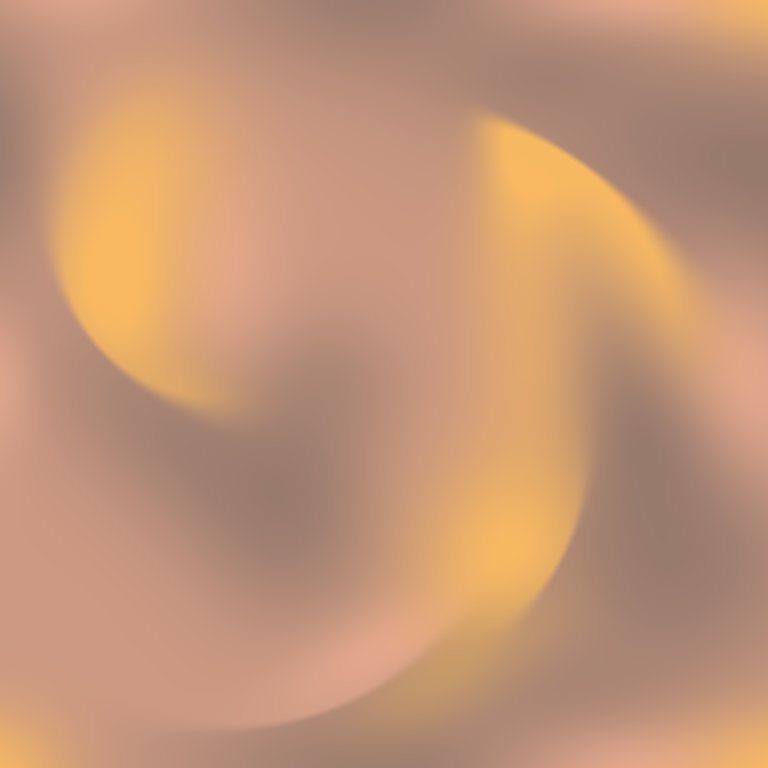
This background is drawn by a three.js fragment shader. Its source:

```glsl
// Soft blurred gradient: amber ribbons curl through rose and taupe haze.
// Rotated Gaussian glows build the haze; circle distances cut the ribbons
// with one crisp side whose softness grows away from a focus point.
varying vec2 vUv;

const vec3 ROSE  = vec3(0.80, 0.60, 0.51);
const vec3 TAUPE = vec3(0.58, 0.47, 0.42);
const vec3 PEACH = vec3(0.91, 0.67, 0.57);
const vec3 AMBER = vec3(0.98, 0.73, 0.38);

// Elliptical Gaussian, turned by an angle
float glow(vec2 p, vec2 center, vec2 radius, float angle) {
  float c = cos(angle), s = sin(angle);
  vec2 d = p - center;
  vec2 q = vec2(c * d.x + s * d.y, c * d.y - s * d.x) / radius;
  return exp(-dot(q, q));
}

// 1 inside a circle; the edge is sharpest at the focus
float inside(vec2 p, vec2 center, float radius, vec2 focus, float spread) {
  vec2 d = p - focus;
  float w = 0.005 + spread * dot(d, d);
  return smoothstep(-w, w, radius - length(p - center));
}

void main() {
  vec2 p = vUv;
  vec3 col = ROSE;

  // Circular cuts that bound the ribbons
  float leftCut = inside(p, vec2(0.323, 0.72), 0.260, vec2(0.13, 0.55), 0.7);
  float archCut = inside(p, vec2(0.492, 0.411), 0.461, vec2(0.75, 0.80), 0.7);
  float hookCut = inside(p, vec2(0.435, 0.427), 0.334, vec2(0.735, 0.28), 0.9);
  float bowlCut = inside(p, vec2(0.290, 0.453), 0.402, vec2(0.43, 0.08), 0.35);

  // Taupe shade around the border
  col = mix(col, TAUPE, 0.90 * glow(p, vec2(0.49, 1.03), vec2(0.22, 0.13), 0.0));
  col = mix(col, TAUPE, 0.90 * glow(p, vec2(-0.02, 0.81), vec2(0.085, 0.16), 0.0));
  col = mix(col, TAUPE, 0.95 * glow(p, vec2(1.00, 0.78), vec2(0.34, 0.15), -0.25));
  col = mix(col, TAUPE, 0.50 * glow(p, vec2(0.70, 0.90), vec2(0.13, 0.06), 0.0));

  // Taupe hollows in the left bowl and right of the hook
  col = mix(col, TAUPE, 0.75 * glow(p, vec2(0.25, 0.42), vec2(0.24, 0.11), -0.65));
  col = mix(col, TAUPE, 0.80 * glow(p, vec2(0.37, 0.36), vec2(0.11, 0.15), 0.0));
  col = mix(col, TAUPE, 0.45 * glow(p, vec2(0.43, 0.50), vec2(0.10, 0.09), 0.0));
  col = mix(col, TAUPE, 0.95 * glow(p, vec2(0.84, 0.42), vec2(0.11, 0.22), 0.2));
  col = mix(col, TAUPE, 0.80 * glow(p, vec2(0.87, 0.27), vec2(0.21, 0.15), 0.0));

  // Shade under the bowl
  float under = glow(p, vec2(0.50, 0.00), vec2(0.27, 0.10), 0.0);
  col = mix(col, TAUPE, 0.85 * under * (1.0 - bowlCut));
  col = mix(col, TAUPE, 0.50 * glow(p, vec2(0.72, 0.11), vec2(0.18, 0.08), 0.0));

  // Peach light
  col = mix(col, PEACH, 0.65 * glow(p, vec2(0.29, 0.655), vec2(0.08, 0.13), 0.0));
  col = mix(col, PEACH, 0.75 * glow(p, vec2(-0.01, 0.50), vec2(0.05, 0.09), 0.0));
  col = mix(col, PEACH, 0.75 * glow(p, vec2(0.98, 0.50), vec2(0.08, 0.13), 0.4));
  col = mix(col, PEACH, 0.85 * glow(p, vec2(0.84, 1.01), vec2(0.16, 0.045), 0.0));
  col = mix(col, PEACH, 0.85 * glow(p, vec2(0.84, -0.01), vec2(0.16, 0.06), 0.0));
  col = mix(col, PEACH, 0.60 * glow(p, vec2(0.10, 1.01), vec2(0.10, 0.04), 0.0));
  float bowlRim = glow(p, vec2(0.49, 0.15), vec2(0.14, 0.055), 0.5);
  col = mix(col, PEACH, 0.80 * bowlRim * bowlCut);

  // Amber corners
  col = mix(col, AMBER, 0.90 * glow(p, vec2(1.02, 1.01), vec2(0.12, 0.07), 0.0));
  col = mix(col, AMBER, 0.90 * glow(p, vec2(1.02, -0.01), vec2(0.12, 0.08), 0.0));
  col = mix(col, AMBER, 0.90 * glow(p, vec2(-0.02, -0.01), vec2(0.10, 0.08), 0.0));

  // Left ribbon: core, fading top and tail
  float ribbon = glow(p, vec2(0.145, 0.62), vec2(0.095, 0.13), 0.15);
  ribbon += 0.65 * glow(p, vec2(0.19, 0.79), vec2(0.105, 0.12), 0.0);
  ribbon += 0.50 * glow(p, vec2(0.25, 0.46), vec2(0.10, 0.06), -0.6);
  col = mix(col, AMBER, min(ribbon, 0.96) * leftCut);

  // Right arch: a band hugging the rim that fades toward both ends
  float depth = 0.461 - length(p - vec2(0.492, 0.411));
  float band = exp(-pow(max(depth, 0.0) / 0.10, 2.0));
  band *= smoothstep(0.59, 0.69, p.x) * smoothstep(0.42, 0.68, p.y);
  float arch = 0.95 * band + 0.45 * glow(p, vec2(0.67, 0.73), vec2(0.06, 0.13), 0.0);
  col = mix(col, AMBER, min(arch, 0.96) * archCut);

  // Limb joining the arch to the lower hook
  float limb = glow(p, vec2(0.69, 0.54), vec2(0.075, 0.20), 0.0);
  col = mix(col, AMBER, 0.50 * limb * archCut);
  float hook = glow(p, vec2(0.665, 0.28), vec2(0.115, 0.14), -0.35);
  col = mix(col, AMBER, 0.96 * hook * hookCut);

  // Dim amber spilling below the bowl
  float spill = glow(p, vec2(0.60, 0.135), vec2(0.14, 0.055), 0.55);
  col = mix(col, vec3(0.80, 0.62, 0.39), 0.70 * spill * (1.0 - bowlCut));

  gl_FragColor = vec4(col, 1.0);
}
```
